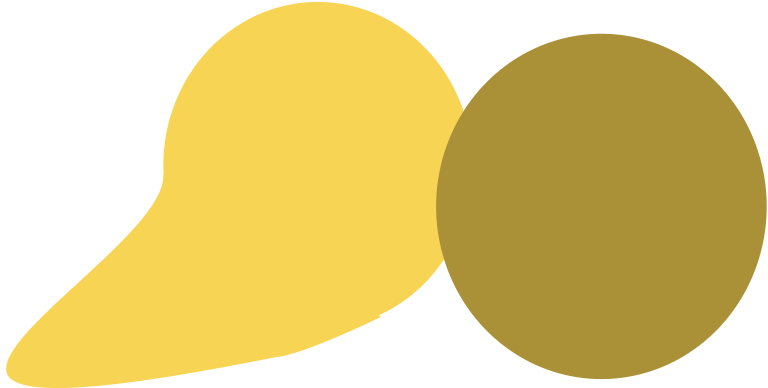
Reproduce this background procedurally as a Shadertoy shader.

```glsl
// Two flat shapes on white: a yellow disc drawn out into a curved tail,
// partly covered by an olive ellipse. The tail is a closed path of cubic
// curves, flattened in a loop; coverage comes from signed distances.

float ellipseDistance(vec2 p, vec2 radius) {
    float k0 = max(length(p / radius), 1e-3);
    float k1 = max(length(p / (radius * radius)), 1e-3);
    return k0 * (k0 - 1.0) / k1;
}

vec2 cubic(vec2 a, vec2 b, vec2 c, vec2 d, float t) {
    float s = 1.0 - t;
    return s * s * s * a + 3.0 * s * t * (s * b + t * c) + t * t * t * d;
}

// Adds one edge to the running distance and the even-odd inside test
void addEdge(vec2 p, vec2 a, vec2 b, inout float dist, inout float side) {
    vec2 e = b - a, w = p - a;
    dist = min(dist, length(w - e * clamp(dot(w, e) / dot(e, e), 0.0, 1.0)));
    if ((a.y > p.y) != (b.y > p.y) && w.x < e.x * w.y / e.y) side = -side;
}

float tailDistance(vec2 p) {
    // Anchors and handles: neck, tip, underside, then back to the disc
    vec2 path[10] = vec2[10](
        vec2(0.421, 0.553), vec2(0.434, 0.416), vec2(0.0155, 0.160),
        vec2(0.0155, 0.049), vec2(0.0155, -0.0465), vec2(0.388, 0.0155),
        vec2(0.713, 0.080), vec2(0.762, 0.083), vec2(0.904, 0.145),
        vec2(0.982, 0.1835));
    float dist = 1e3, side = 1.0;
    vec2 previous = path[0];
    for (int k = 0; k < 9; k += 3) {
        for (int i = 1; i <= 28; i++) {
            vec2 next = cubic(path[k], path[k + 1], path[k + 2], path[k + 3], float(i) / 28.0);
            addEdge(p, previous, next, dist, side);
            previous = next;
        }
    }
    addEdge(p, previous, path[0], dist, side);
    return dist * side;
}

void mainImage(out vec4 fragColor, in vec2 fragCoord) {
    vec2 p = fragCoord / iResolution.y;
    float pixel = 1.0 / iResolution.y;

    // Yellow disc merged with its tail
    float disc = ellipseDistance(p - vec2(0.819, 0.574), vec2(0.398, 0.421));
    float yellowShape = min(disc, tailDistance(p));
    float oliveShape = ellipseDistance(p - vec2(1.550, 0.468), vec2(0.426, 0.445));

    // Paint from back to front
    vec3 color = vec3(1.0);
    color = mix(color, vec3(0.970, 0.831, 0.329), clamp(0.5 - yellowShape / pixel, 0.0, 1.0));
    color = mix(color, vec3(0.667, 0.569, 0.216), clamp(0.5 - oliveShape / pixel, 0.0, 1.0));
    fragColor = vec4(color, 1.0);
}
```
